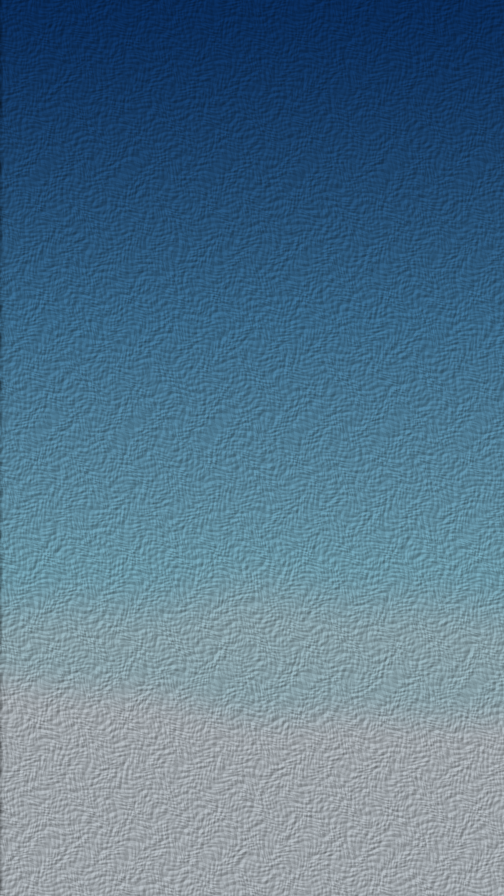
Write a Shadertoy shader that draws this background.

```glsl
#define NAVY vec3(0.035, 0.165, 0.340)
#define BLUE vec3(0.220, 0.400, 0.525)
#define TEAL vec3(0.405, 0.575, 0.635)
#define MIST vec3(0.520, 0.615, 0.645)
#define SAND vec3(0.612, 0.638, 0.658)
#define STRAND vec2(52.0, 140.0)
#define LIGHT_STEP vec2(-0.0024, 0.0027)
#define RELIEF 0.30
#define WARP 0.004

vec2 hash2(vec2 p) {
    vec3 q = fract(p.xyx * vec3(0.1031, 0.1030, 0.0973));
    q += dot(q, q.yzx + 33.33);
    return fract((q.xx + q.yz) * q.zy);
}

// Distance to the nearest scattered cell centre
float cellular(vec2 p) {
    vec2 cell = floor(p), local = fract(p);
    float nearest = 8.0;
    for (int y = -1; y <= 1; y++)
    for (int x = -1; x <= 1; x++) {
        vec2 offset = vec2(x, y);
        vec2 d = offset + hash2(cell + offset) - local;
        nearest = min(nearest, dot(d, d));
    }
    return sqrt(nearest);
}

// Crossed horizontal and vertical strands, with broader lumps
float weaveHeight(vec2 p) {
    p += WARP * sin(p.yx * vec2(61.0, 73.0) + 2.0 * sin(p * 37.0));
    float across = cellular(p * STRAND + 7.0);
    float upright = cellular(p * STRAND.yx + 91.0);
    float lumps = cellular(p * 64.0 + 203.0);
    return -(across + 0.85 * upright + 0.6 * lumps);
}

// Slow ripple that bends the colour bands
float ripple(float x) {
    return 0.008 * sin(x * 7.0 + 1.0) + 0.004 * sin(x * 17.0 + 2.5);
}

vec3 skyGradient(vec2 uv) {
    float depth = pow(clamp((1.0 - uv.y) / 0.36, 0.0, 1.0), 1.25);
    vec3 color = mix(NAVY, BLUE, depth);
    color = mix(color, TEAL, clamp((0.64 - uv.y) / 0.27, 0.0, 1.0));

    // Pale haze, then the grey ground with its sloping upper edge
    float bend = ripple(uv.x);
    color = mix(color, MIST, smoothstep(0.375, 0.285, uv.y + bend));
    float groundEdge = 0.235 - 0.045 * uv.x + bend;
    return mix(color, SAND, smoothstep(0.03, -0.03, uv.y - groundEdge));
}

void mainImage(out vec4 fragColor, in vec2 fragCoord) {
    vec2 uv = fragCoord / iResolution.xy;
    vec2 p = fragCoord / iResolution.x;

    // Emboss: slope of the weave towards the upper left light
    float slope = weaveHeight(p) - weaveHeight(p + LIGHT_STEP);
    float shade = clamp(slope, -1.1, 0.6);
    vec3 color = skyGradient(uv) * (1.0 + RELIEF * shade);

    // Thin broken shadow along the left border
    float border = smoothstep(0.008, 0.0, uv.x);
    color *= 1.0 - 0.45 * border * cellular(vec2(3.0, p.y * 60.0));

    fragColor = vec4(clamp(color, 0.0, 1.0), 1.0);
}
```
